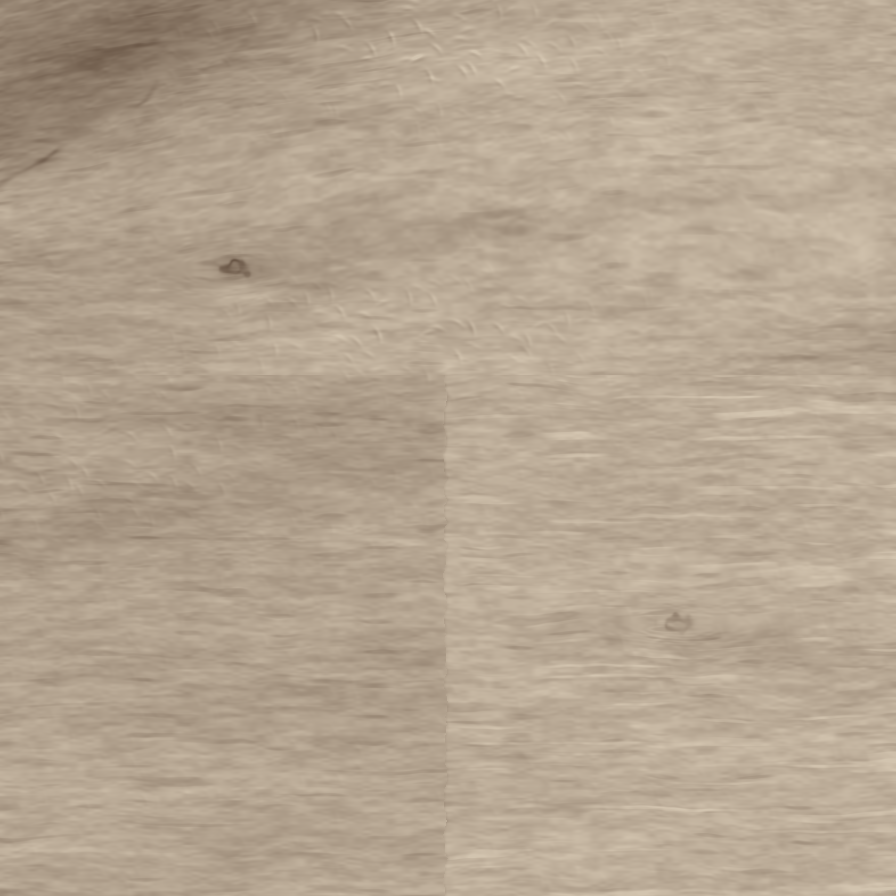
Give the GLSL for this texture, as a WebGL 2 fragment shader.

```glsl
#version 300 es
precision highp float;
uniform vec2 u_resolution;
out vec4 outColor;

#define DARK_WOOD vec3(0.55, 0.48, 0.41)
#define LIGHT_WOOD vec3(0.77, 0.71, 0.63)
#define SEAM vec2(0.497, 0.582)
#define SEAM_WIDTH 0.0022
#define SEAM_BLUR 0.004
#define KNOT_TOP vec2(0.265, 0.700)
#define KNOT_LOW vec2(0.757, 0.304)
#define GRAIN_AMOUNT 0.68
#define BAND_AMOUNT 0.42
#define CHIP_AMOUNT 0.42
#define CHIP_CELLS 46.0

float hash(vec2 p) {
  vec3 q = fract(p.xyx * 0.1031);
  q += dot(q, q.yzx + 33.33);
  return fract((q.x + q.y) * q.z);
}

float noise(vec2 p) {
  vec2 i = floor(p), f = fract(p);
  f = f * f * (3.0 - 2.0 * f);
  return mix(mix(hash(i), hash(i + vec2(1, 0)), f.x),
             mix(hash(i + vec2(0, 1)), hash(i + vec2(1, 1)), f.x), f.y);
}

float fbm(vec2 p) {
  float sum = 0.0, amp = 0.5;
  for (int i = 0; i < 4; i++) {
    sum += amp * noise(p);
    p = p * 2.03 + 17.3;
    amp *= 0.5;
  }
  return sum;
}

// Soft elliptical spot, tilted by a slope
float spot(vec2 p, vec2 center, vec2 size, float slope) {
  vec2 d = p - center;
  d.y -= slope * d.x;
  d /= size;
  return exp(-dot(d, d));
}

float segment(vec2 p, vec2 a, vec2 b) {
  vec2 pa = p - a, ba = b - a;
  return length(pa - ba * clamp(dot(pa, ba) / dot(ba, ba), 0.0, 1.0));
}

// Fibres push apart around a knot
float bend(vec2 p, vec2 center) {
  float dy = p.y - center.y;
  return 0.012 * sign(dy) * spot(p, center, vec2(0.06, 0.025), 0.0) * smoothstep(0.0, 0.008, abs(dy));
}

// Broken dark ring with a trailing shadow
float knot(vec2 p, vec2 center) {
  vec2 d = (p - center) / vec2(0.016, 0.009);
  float r = length(d) + 0.9 * (noise(p * 130.0) - 0.5);
  float ring = exp(-8.0 * (r - 0.75) * (r - 0.75)) * (0.65 + 0.35 * clamp(d.y, -1.0, 1.0));
  return 0.8 * ring + 0.3 * exp(-r * r)
       + 0.2 * spot(p, center + vec2(0.06, -0.012), vec2(0.08, 0.015), -0.15);
}

// Short raised flecks: a bright flank beside a dark one
float chips(vec2 p) {
  vec2 g = p * CHIP_CELLS, cell = floor(g);
  float relief = 0.0;
  for (int y = -1; y <= 1; y++)
    for (int x = -1; x <= 1; x++) {
      vec2 id = cell + vec2(x, y);
      vec2 d = g - id - vec2(hash(id + 3.1), hash(id + 7.7));
      float angle = mix(-1.4, 0.4, hash(id + 11.9));
      vec2 along = vec2(cos(angle), sin(angle));
      float u = dot(d, along), v = dot(d, vec2(-along.y, along.x)) + 0.35 * u * u;
      relief += exp(-u * u * 8.0 - v * v * 55.0) * step(0.3, hash(id + 19.3)) * (0.2 + 9.0 * v);
    }
  return relief;
}

void main() {
  vec2 p = gl_FragCoord.xy / u_resolution;

  // Three planks: one above, two below, meeting at soft ragged joints
  float ragged = p.x - SEAM.x + 0.005 * (noise(p * vec2(8.0, 120.0)) - 0.5);
  float top = smoothstep(-SEAM_BLUR, SEAM_BLUR, p.y - SEAM.y);
  float right = smoothstep(-SEAM_BLUR, SEAM_BLUR, ragged) * (1.0 - top);
  float left = 1.0 - top - right;
  float seed = 9.0 * step(SEAM.y, p.y) + 23.0 * step(0.0, ragged) * step(p.y, SEAM.y);

  // Grain coordinates: upper fibres climb, all waver slightly
  vec2 q = p;
  q.y -= top * 0.2 * p.x * smoothstep(0.6, 0.9, p.y) * (1.0 - 0.6 * p.x);
  q.y -= bend(p, KNOT_TOP) + bend(p, KNOT_LOW);
  q.y += 0.014 * (fbm(p * vec2(9.0, 14.0) + seed) - 0.5);
  q += seed;

  // Plank tone, broad bands and short fine fibres
  float tone = top * mix(0.64, 0.84, smoothstep(0.0, 0.8, p.x)) + left * 0.68 + right * 0.85;
  tone += BAND_AMOUNT * (fbm(q * vec2(3.0, 17.0)) - 0.47) * (1.0 - 0.4 * right);
  float fibre = 0.36 * noise(q * vec2(24.0, 125.0)) + 0.36 * noise(q * vec2(48.0, 235.0) + 13.0)
              + 0.28 * noise(q * vec2(110.0, 330.0) + 29.0);
  tone += GRAIN_AMOUNT * (fibre - 0.5);
  tone -= 0.22 * smoothstep(0.72, 0.95, noise(q * vec2(19.0, 150.0) + 5.0));
  tone += (0.08 + 0.16 * right) * smoothstep(0.74, 0.95, noise(q * vec2(11.0, 165.0) + 41.0));
  tone += 0.24 * right * smoothstep(0.45, 0.1, p.y) * smoothstep(0.76, 0.95, noise(q * vec2(3.5, 115.0) + 67.0));

  // Shaded areas
  tone -= top * 0.66 * spot(p, vec2(0.04, 0.89), vec2(0.27, 0.07), 0.4);
  tone -= top * 0.38 * spot(p, vec2(0.0, 1.0), vec2(0.55, 0.09), 0.0);
  tone -= top * 0.20 * spot(p, vec2(0.6, 0.755), vec2(0.40, 0.022), 0.13);
  tone -= top * 0.22 * spot(p, vec2(0.95, 0.615), vec2(0.22, 0.025), 0.1);
  tone -= left * 0.28 * spot(p, vec2(0.2, 0.43), vec2(0.32, 0.04), 0.2);
  tone -= left * 0.14 * spot(p, vec2(0.3, 0.53), vec2(0.25, 0.04), 0.0);
  tone -= right * 0.16 * spot(p, vec2(0.84, 0.27), vec2(0.16, 0.03), -0.1);

  // Crack in the dark corner
  vec2 c = p + 0.012 * (vec2(noise(p * 45.0), noise(p * 45.0 + 9.0)) - 0.5);
  float crack = min(segment(c, vec2(0.0, 0.795), vec2(0.13, 0.865)),
                    segment(c, vec2(0.13, 0.865), vec2(0.18, 0.912)));
  tone -= 0.45 * exp(-crack * crack / 0.000012) * smoothstep(0.2, 0.7, noise(p * 24.0));

  // Knots and chipped patches
  tone -= knot(p, KNOT_TOP) + 0.7 * knot(p, KNOT_LOW);
  float worn = spot(p, vec2(0.46, 0.635), vec2(0.17, 0.045), 0.0)
             + spot(p, vec2(0.48, 0.945), vec2(0.19, 0.06), -0.1)
             + 0.9 * spot(p, vec2(0.735, 0.297), vec2(0.03, 0.014), 0.0);
  float flaked = 0.45 * spot(p, vec2(0.12, 0.49), vec2(0.2, 0.07), 0.0);
  tone += CHIP_AMOUNT * (worn + flaked + 0.12) * chips(p) + 0.12 * worn;

  // Faint seams with dark ticks where fibres end
  float across = exp(-pow((p.y - SEAM.y) / SEAM_WIDTH, 2.0)) * smoothstep(0.4, 0.8, p.x);
  float down = exp(-pow(ragged / SEAM_WIDTH, 2.0)) * (1.0 - top);
  float ticks = smoothstep(0.65, 0.9, noise(vec2(3.0, p.y * 85.0))) * smoothstep(0.4, 0.55, p.y);
  tone -= 0.10 * across + down * (0.06 + 0.4 * ticks);

  outColor = vec4(mix(DARK_WOOD, LIGHT_WOOD, clamp(tone, -0.7, 1.25)), 1.0);
}
```
